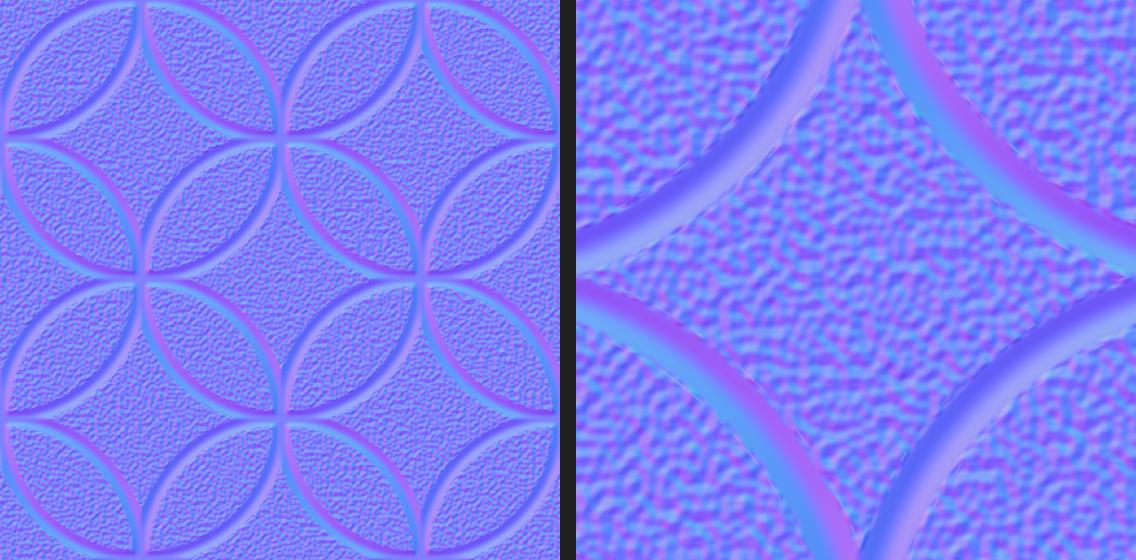
Left, the full canvas; right, a detail of the centre.
Reproduce this texture map procedurally as a Shadertoy shader.

```glsl
float hash(vec2 p)
{
    vec3 q = fract(p.xyx * vec3(0.1031, 0.1030, 0.0973));
    q += dot(q, q.yzx + 33.33);
    return fract((q.x + q.y) * q.z);
}

// Slope of a random unit gradient at a lattice corner, wrapped to the tile
float cornerSlope(vec2 corner, vec2 offset, float cells)
{
    float angle = 6.28318 * hash(mod(corner, cells) + cells);
    return dot(vec2(cos(angle), sin(angle)), offset);
}

// Gradient noise that repeats after a whole number of cells
float wrapNoise(vec2 uv, float cells)
{
    vec2 p = uv * cells;
    vec2 i = floor(p), f = fract(p);
    vec2 s = f * f * f * (f * (f * 6.0 - 15.0) + 10.0);
    vec2 e = vec2(1.0, 0.0);
    return mix(mix(cornerSlope(i, f, cells), cornerSlope(i + e.xy, f - e.xy, cells), s.x),
               mix(cornerSlope(i + e.yx, f - e.yx, cells), cornerSlope(i + e.xx, f - e.xx, cells), s.x), s.y);
}

// Rounded ridges on two interleaved grids of touching circles, blended where they meet
float ridgeHeight(vec2 uv)
{
    float gap = 1.0;
    for (int grid = 0; grid < 2; grid++)
    {
        vec2 cell = fract(uv * 2.0 + 0.5 * float(grid)) - 0.5;
        for (int y = -1; y <= 1; y++)
            for (int x = -1; x <= 1; x++)
            {
                float d = 0.5 * abs(length(cell - vec2(x, y)) - 0.5);
                gap *= 0.5 - 0.5 * cos(3.14159 * min(d / 0.0168, 1.0));
            }
    }
    return 1.0 - gap;
}

// Smooth ridges over a grainy ground
float surfaceHeight(vec2 uv)
{
    float ridge = ridgeHeight(uv - 0.002);
    float grain = wrapNoise(uv, 128.0) + 0.4 * wrapNoise(uv + 0.37, 71.0);
    return 0.0041 * ridge + 0.0020 * grain * (1.0 - smoothstep(0.0, 0.2, ridge));
}

void mainImage(out vec4 fragColor, in vec2 fragCoord)
{
    vec2 uv = fragCoord / iResolution.xy;

    // Slope by central differences
    vec2 e = vec2(0.001, 0.0);
    vec2 slope = vec2(surfaceHeight(uv + e.xy) - surfaceHeight(uv - e.xy),
                      surfaceHeight(uv + e.yx) - surfaceHeight(uv - e.yx)) / (2.0 * e.x);

    // Tangent space normal with green pointing down
    vec3 normal = normalize(vec3(-slope.x, slope.y, 1.0));
    vec3 color = 0.5 + 0.5 * normal;

    // Faint broken highlight where ridges meet the ground
    float ridge = ridgeHeight(uv - 0.002);
    float rim = smoothstep(0.0, 0.01, ridge) * (1.0 - smoothstep(0.02, 0.06, ridge));
    rim *= smoothstep(-0.1, 0.25, wrapNoise(uv, 110.0));
    color = mix(color, vec3(0.68, 0.70, 1.0), 0.45 * rim);

    fragColor = vec4(color, 1.0);
}
```
